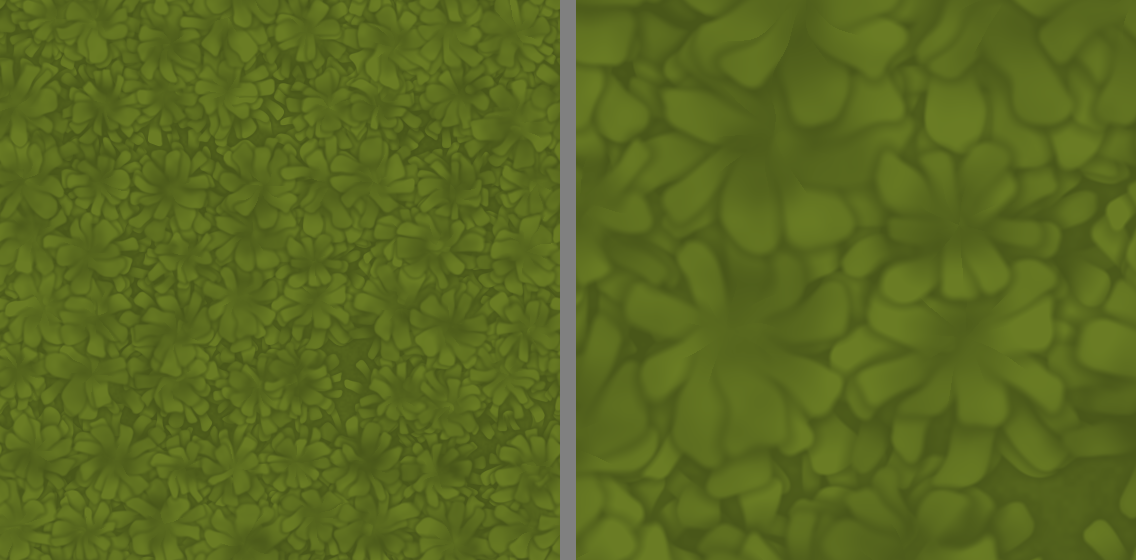
Left: the whole. Right: its middle third, enlarged.
Reproduce this texture procedurally as a WebGL 1 fragment shader.

```glsl
precision highp float;
// Seamless carpet of overlapping succulent rosettes in muted olive green.

uniform vec2 u_resolution;

const float TAU = 6.2831853;
const float GRID = 8.0; // rosettes per side

float hash(vec2 p) {
  vec3 q = fract(p.xyx * 0.1031);
  q += dot(q, q.yzx + 33.33);
  return fract((q.x + q.y) * q.z);
}

// Value noise that wraps after a whole number of cells.
float noise(vec2 uv, float period) {
  vec2 p = uv * period;
  vec2 i = floor(p);
  vec2 f = fract(p);
  f = f * f * (3.0 - 2.0 * f);
  vec2 a = mod(i, period);
  vec2 b = mod(i + 1.0, period);
  return mix(mix(hash(a), hash(vec2(b.x, a.y)), f.x),
             mix(hash(vec2(a.x, b.y)), hash(b), f.x), f.y);
}

float roundedBox(vec2 p, vec2 halfSize, float radius) {
  vec2 q = abs(p) - halfSize + radius;
  return length(max(q, 0.0)) + min(max(q.x, q.y), 0.0) - radius;
}

// Paints one leaf over the light value; q.x runs outward from the rosette centre.
float paintLeaf(float light, vec2 q, float ring, float size, vec2 seed, float blotch) {
  float vary = hash(seed + 3.7);
  float tip = size * (1.0 - 0.17 * ring - 0.22 * hash(seed + 8.1));
  vec2 halfSize = size * vec2(0.18 + 0.05 * ring, 0.1 + 0.016 * ring);
  halfSize *= vec2(0.8 + 0.4 * hash(seed + 5.3), 0.6 + 0.65 * vary);
  q.x -= tip - halfSize.x;
  q.y += (hash(seed + 11.9) - 0.5) * 0.8 * q.x;

  float along = q.x / halfSize.x;
  halfSize.y *= 0.9 + 0.1 * clamp(along, -1.0, 1.0);
  float roundness = mix(0.5, 0.85, hash(seed + 29.3));
  float d = roundedBox(q, halfSize, roundness * min(halfSize.x, halfSize.y));
  float fade = smoothstep(-1.0, -0.1, along);
  float soft = 0.012 + 0.005 * ring;

  float shadow = 1.0 - smoothstep(0.0, 0.075, d);
  light *= 1.0 - 0.5 * shadow * fade;
  float body = mix(0.2, 0.72, smoothstep(-1.0, 0.7, along));
  body += 0.28 * (hash(seed + 17.3) - 0.5) + 0.45 * (blotch - 0.5);
  body -= 0.08 * smoothstep(-0.04, 0.0, d);
  float cover = 1.0 - smoothstep(-soft, soft, d);
  return mix(light, body, cover * fade * 0.95);
}

void main() {
  vec2 uv = gl_FragCoord.xy / u_resolution;
  float blotch = 0.6 * noise(uv, 32.0) + 0.4 * noise(uv + 0.37, 64.0);
  vec2 warp = vec2(noise(uv, 40.0), noise(uv + 0.51, 40.0)) - 0.5;
  vec2 g = uv * GRID + 0.09 * warp;
  vec2 base = floor(g);

  // Dark, finely grained ground between the plants.
  float light = 0.14 + 0.2 * blotch + 0.1 * (noise(uv, 256.0) - 0.5);

  // Outer leaves first, so the inner rings lie on top.
  for (int k = 0; k < 3; k++) {
    float ring = float(k);
    float count = 15.0 - 3.0 * ring;
    for (int j = -1; j <= 1; j++) {
      for (int i = -1; i <= 1; i++) {
        vec2 cell = base + vec2(float(i), float(j));
        vec2 id = mod(cell, GRID);
        vec2 jitter = vec2(hash(id + 21.3), hash(id + 47.9)) - 0.5;
        vec2 p = g - cell - 0.5 - 0.56 * jitter;
        float size = mix(0.74, 1.1, hash(id + 71.1));
        float spin = hash(id + 13.0 * ring + 91.7);
        float turn = fract(atan(p.y, p.x) / TAU + spin) * count;

        // The two leaves whose axes are nearest in angle.
        for (int s = 0; s < 2; s++) {
          float slot = floor(turn - 0.5) + float(s);
          vec2 seed = id * 7.13 + vec2(mod(slot, count) * 3.31, ring * 19.7);
          float sway = 0.5 * (hash(seed) - 0.5);
          float angle = (turn - slot - 0.5 - sway) * TAU / count;
          vec2 q = length(p) * vec2(cos(angle), sin(angle));
          light = paintLeaf(light, q, ring, size, seed, blotch);
        }

        // Hazy heart of the rosette.
        if (k == 2) {
          float heart = exp(-dot(p, p) * 18.0 / (size * size));
          light = mix(light, 0.42 + 0.6 * (blotch - 0.5), 0.6 * heart);
        }
      }
    }
  }

  // Broad drifts of light, then more contrast about the middle tone.
  light += 0.16 * (noise(uv + 0.23, 12.0) - 0.5);
  light = 0.47 + 1.3 * (light - 0.41);
  vec3 shade = vec3(0.285, 0.34, 0.098);
  vec3 leafGreen = vec3(0.415, 0.488, 0.14);
  gl_FragColor = vec4(mix(shade, leafGreen, clamp(light, 0.0, 1.0)), 1.0);
}
```
